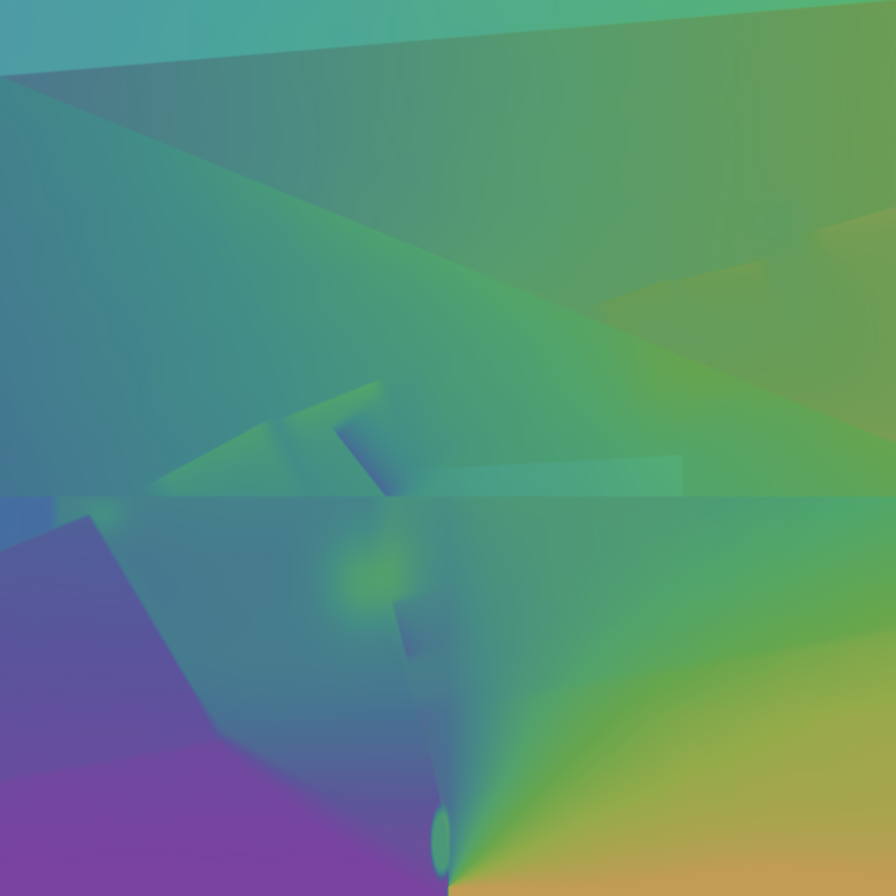
Write a Shadertoy shader that draws this texture map.

```glsl
// Soft folded sheets of colour running from violet through teal to amber.
// Each sheet is a field of (ramp position, gain, greyness); the fields are
// joined along straight folds, and one-sided flares shade the creases.

vec3 spectrum(float t) {
    const vec3 ramp[8] = vec3[8](
        vec3(.48, .26, .63), vec3(.35, .33, .61), vec3(.26, .45, .58), vec3(.25, .56, .53),
        vec3(.31, .65, .42), vec3(.40, .65, .30), vec3(.58, .67, .29), vec3(.76, .61, .33));
    t = clamp(t, 0., 6.999);
    int i = int(t);
    return mix(ramp[i], ramp[i + 1], fract(t));
}

float hash(vec2 p) {
    vec3 q = fract(vec3(p.xyx) * .1031);
    q += dot(q, q.yzx + 33.33);
    return fract((q.x + q.y) * q.z);
}

float noise(vec2 p) {
    vec2 i = floor(p), f = fract(p);
    f = f * f * (3. - 2. * f);
    return mix(mix(hash(i), hash(i + vec2(1, 0)), f.x),
               mix(hash(i + vec2(0, 1)), hash(i + vec2(1, 1)), f.x), f.y);
}

// Signed distance to the line a-b, positive on the left of its direction
float leftOf(vec2 p, vec2 a, vec2 b) {
    vec2 n = normalize(b - a);
    return n.x * (p.y - a.y) - n.y * (p.x - a.x);
}

float cover(float d, float blur) { return smoothstep(-blur, blur, d); }

float glow(vec2 p, vec2 centre, vec2 radius) {
    vec2 q = (p - centre) / radius;
    return exp(-dot(q, q));
}

// Crisp crease a-b that fades away toward its left side
float flare(vec2 p, vec2 a, vec2 b, float reach) {
    float d = leftOf(p, a, b);
    float along = dot(p - a, b - a) / dot(b - a, b - a);
    return cover(d, .002) * exp(-max(d, 0.) / reach)
         * smoothstep(-.06, .12, along) * smoothstep(1.12, .8, along);
}

// Teal sheet above the horizon
vec3 tealSheet(vec2 p, float diagonal) {
    float t = 2.1 + 2.5 * p.x + 1.1 * (p.y - .45);
    t += .35 * exp(-abs(diagonal) / .05) * smoothstep(.1, .4, p.x);
    t += .45 * glow(p, vec2(.75, .58), vec2(.08, .06));
    t += .85 * flare(p, vec2(.300, .532), vec2(.167, .460), .06);
    t += .75 * flare(p, vec2(.425, .577), vec2(.315, .533), .035);
    t -= 1.6 * flare(p, vec2(.371, .522), vec2(.440, .434), .03);
    // Pale wedge resting on the horizon
    float wedge = cover(-leftOf(p, vec2(.45, .475), vec2(.762, .492)), .002)
                * cover(.762 - p.x, .003) * smoothstep(.41, .56, p.x);
    return vec3(t - .2 * wedge, 1. + .06 * wedge, .03);
}

// Muted olive sheet over the diagonal
vec3 oliveSheet(vec2 p, float diagonal) {
    float t = 2.1 + 3. * p.x + .35 * exp(-diagonal / .06) * smoothstep(.3, .65, p.x);
    t += .6 * flare(p, vec2(.750, .690), vec2(.665, .660), .04);
    t += .6 * flare(p, vec2(.855, .711), vec2(.750, .686), .04);
    t += .5 * flare(p, vec2(1.02, .775), vec2(.900, .740), .035);
    t -= .2 * glow(p, vec2(.87, .75), vec2(.03));
    return vec3(t, 1., .2);
}

// Sheet at lower right, fanning out from the foot of the spine
vec3 fanSheet(vec2 p) {
    float s = clamp(atan(p.y - .01, p.x - .5) / 1.5708, 0., 1.);
    float t = 7. - 3. * s - 1.8 * s * s;
    t += max(p.y - .2, 0.) * mix(-4., 4., smoothstep(.45, 1., s));
    t -= .22 * cover(leftOf(p, vec2(.56, .219), vec2(1., .297)), .006) * smoothstep(.5, .65, p.x);
    t -= .35 * smoothstep(.0, .12, p.y) * (1. - s) * smoothstep(.3, .0, s);
    t += .3 * glow(p, vec2(.86, .0), vec2(.1, .05));
    t -= 1. * flare(p, vec2(.437, .330), vec2(.455, .262), .025);
    t -= .5 * flare(p, vec2(.458, .215), vec2(.500, .085), .04);
    return vec3(t, 1., .12 * smoothstep(.45, .8, s));
}

// Slate sheet left of the spine, with the violet fold beneath it
vec3 slateSheet(vec2 p) {
    float t = .35 + 2. * smoothstep(0., .28, p.y) + 4. * max(p.y - .38, 0.);
    vec3 sheet = vec3(t - .15 * smoothstep(.05, .2, p.x) * smoothstep(.3, .1, p.x), 1., .08);
    float roof = leftOf(p, vec2(0, .385), vec2(.105, .428));
    sheet = mix(sheet, vec3(1.75, 1.04, -.12), cover(roof, .003) * cover(.062 - p.x, .008));
    sheet.x += .6 * glow(p, vec2(.115, .425), vec2(.025, .02));

    float slope = max(leftOf(p, vec2(.245, .18), vec2(.1, .425)),
                      leftOf(p, vec2(.5, 0), vec2(.245, .18)));
    float lower = cover(-leftOf(p, vec2(0, .128), vec2(.455, .212)), .005);
    vec3 violet = vec3(.2 + 2.8 * p.y - .28 * lower, 1., .0);
    float blur = .003 + .02 * smoothstep(.25, .08, p.y);
    return mix(sheet, violet, cover(slope, blur) * cover(-roof, .003));
}

void mainImage(out vec4 fragColor, in vec2 fragCoord) {
    vec2 p = fragCoord / iResolution.xy;
    float diagonal = leftOf(p, vec2(0, .915), vec2(1, .505));

    // Lower half, split by the curved spine
    float spine = mix(.5, .425, smoothstep(.03, .4, p.y));
    float spineBlur = .002 + .016 * smoothstep(.22, .36, p.y);
    vec3 field = mix(slateSheet(p), fanSheet(p), cover(p.x - spine, spineBlur));
    field.x += 1.5 * glow(p, vec2(.412, .352), vec2(.05, .055));
    float leaf = length((p - vec2(.493, .06)) / vec2(.012, .038)) - 1.;
    field.x = mix(field.x, 4.2, .8 * smoothstep(.25, -.25, leaf) * cover(.502 - p.x, .003));

    // Upper sheets, laid over one another
    field = mix(field, tealSheet(p, diagonal), cover(p.y - .446, .002));
    field = mix(field, oliveSheet(p, diagonal), cover(diagonal, .002));
    vec3 sky = vec3(2.6 + 1.5 * p.x, 1.18 - .1 * p.x, .02);
    field = mix(field, sky, cover(leftOf(p, vec2(0, .915), vec2(1, 1)), .002));

    field.x += .07 * (noise(p * 26.) - .5);
    vec3 colour = mix(spectrum(field.x), vec3(.46), field.z) * field.y;
    fragColor = vec4(colour, 1.);
}
```
